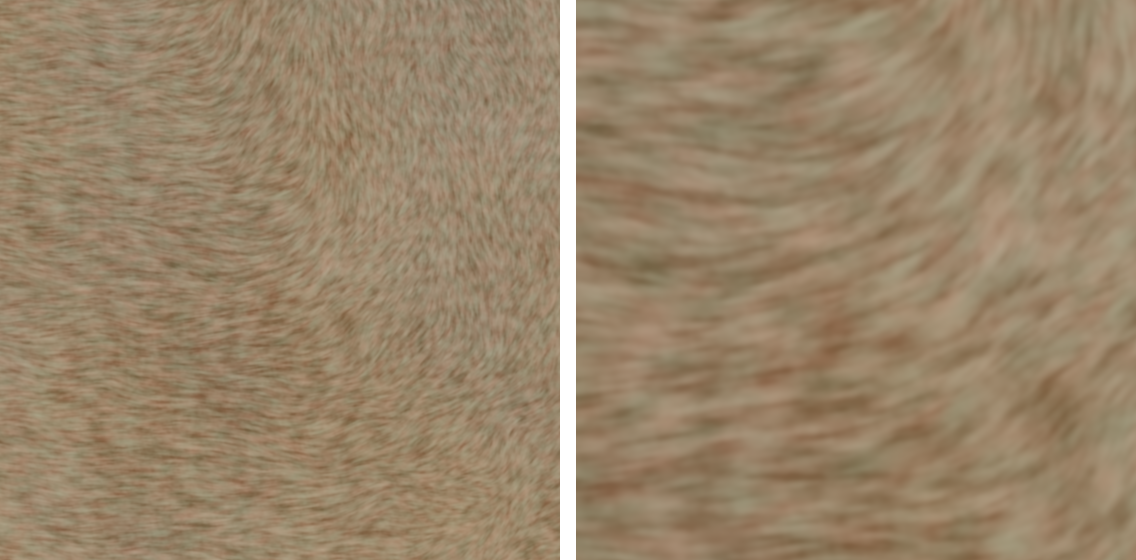
Left, the full canvas; right, a detail of the centre.
A three.js fragment shader for this texture:

```glsl
varying vec2 vUv;

#define MEAN_COLOR vec3(0.599, 0.520, 0.415)
#define TONE_STEP vec3(0.037, 0.045, 0.048)
#define WARM_SHIFT vec3(0.010, 0.000, -0.014)
#define BLUSH_SHIFT vec3(0.013, -0.005, -0.003)
#define HAIR_DENSITY 155.0
#define HAIR_LENGTH 0.026
#define TUFT_LENGTH 0.014
#define HAIR_CONTRAST 0.80
#define PATCH_CONTRAST 1.25
#define TAPS 11

float hash(vec2 p) {
  return fract(sin(dot(p, vec2(127.1, 311.7))) * 43758.5453);
}

float noise(vec2 p) {
  vec2 cell = floor(p);
  vec2 f = fract(p);
  f = f * f * (3.0 - 2.0 * f);
  float low = mix(hash(cell), hash(cell + vec2(1.0, 0.0)), f.x);
  float high = mix(hash(cell + vec2(0.0, 1.0)), hash(cell + vec2(1.0, 1.0)), f.x);
  return mix(low, high, f.y);
}

// Turned so that the noise lattice never lines up with the hairs
vec2 turned(vec2 p) {
  return mat2(0.81, 0.59, -0.59, 0.81) * p;
}

float fbm(vec2 p) {
  float sum = 0.0;
  float weight = 0.5;
  for (int i = 0; i < 4; i++) {
    sum += weight * (noise(p) - 0.5);
    p = turned(p) * 2.1 + 7.3;
    weight *= 0.6;
  }
  return sum;
}

// 0 where the pile lies flat on the left, 1 where it stands on the right
float ruffle(vec2 p) {
  return smoothstep(0.35, 0.85, p.x + 0.25 * (p.y - 0.5) + 0.3 * fbm(p * 3.0 + 5.0));
}

float hairAngle(vec2 p, float ruffled) {
  float lean = -0.08 + ruffled * mix(0.6, 2.0, p.y);
  float wobble = noise(turned(p) * 13.0 + 31.0) - 0.5;
  return lean + wobble * mix(0.45, 1.3, ruffled);
}

// Noise smeared along the hairs, scaled to about unit deviation
float strands(vec2 p, vec2 along, float len, float density, float seed) {
  float sum = 0.0;
  for (int i = 0; i < TAPS; i++) {
    float offset = (float(i) + 0.5) / float(TAPS) - 0.5;
    sum += noise(turned(p + along * offset * len) * density + seed);
  }
  return (sum / float(TAPS) - 0.5) * 4.0 * sqrt(len * density);
}

float blob(vec2 p, vec2 center, vec2 radius) {
  vec2 d = (p - center) / radius;
  return exp(-dot(d, d));
}

// Broad shading of the pile
float patches(vec2 p) {
  float tone = 1.9 * fbm(p * vec2(4.5, 5.5) + 2.0);
  tone += 0.7 * (noise(turned(p) * 24.0 + 17.0) - 0.5);
  tone -= 0.65 * blob(p, vec2(0.32, 0.32), vec2(0.17, 0.34));
  tone += 0.50 * blob(p, vec2(0.56, 0.57), vec2(0.16, 0.13));
  tone -= 0.55 * blob(p, vec2(0.58, 0.43), vec2(0.06, 0.05));
  return tone + 0.1;
}

void main() {
  float ruffled = ruffle(vUv);
  float angle = hairAngle(vUv, ruffled);
  vec2 along = vec2(cos(angle), sin(angle));
  float len = mix(HAIR_LENGTH, TUFT_LENGTH, ruffled);

  // Hairs, finer hairs and the clumps they form
  float hair = 0.80 * strands(vUv, along, len, HAIR_DENSITY, 3.0);
  hair += 0.40 * strands(vUv, along, len * 0.8, HAIR_DENSITY * 1.6, 41.0);
  hair += 0.40 * strands(vUv, along, len * 1.7, HAIR_DENSITY * 0.5, 77.0);

  float tone = HAIR_CONTRAST * hair + PATCH_CONTRAST * 0.6 * patches(vUv);
  tone -= 0.09 * (min(tone * tone, 6.0) - 1.0);

  // Tint: warmer low down, greyer at the top right, with mottled hairs
  float warm = 0.5 - 0.9 * vUv.y * (0.5 + vUv.x) + 2.5 * fbm(vUv * 5.0 + 23.0);
  float blush = strands(vUv, along, len, HAIR_DENSITY * 0.6, 113.0);

  vec3 color = MEAN_COLOR + TONE_STEP * tone;
  color += WARM_SHIFT * warm + BLUSH_SHIFT * blush;
  gl_FragColor = vec4(clamp(color, 0.0, 1.0), 1.0);
}
```
